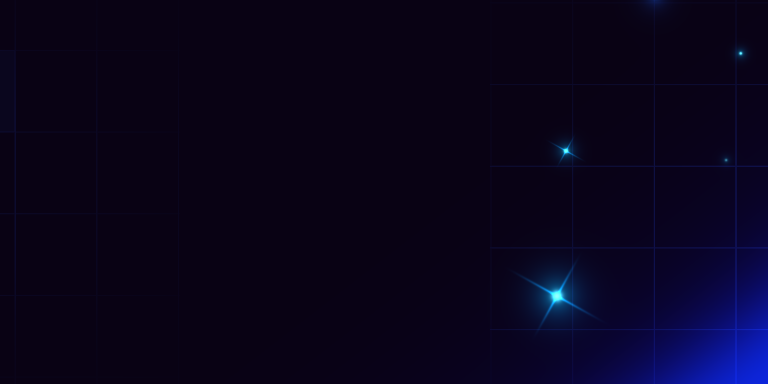
A Shadertoy shader for this background:

```glsl
// Night backdrop: two faint grids at the sides, a blue glow in the lower
// right corner and a few cyan stars with tilted rays. Everything is built
// from distances, in units of the canvas height (x from 0 to 2).

#define GRID_STEP 0.2127
#define LINE_WIDTH 0.0026
#define LEFT_EDGE 0.4665
#define RIGHT_EDGE 1.2786
#define RAY_TILT -0.507
#define GLOW_WIDTH 0.20
#define GLOW_TAIL 0.45

const vec3 NIGHT = vec3(0.034, 0.008, 0.077);
const vec3 LINE_BLUE = vec3(0.08, 0.20, 0.60);
const vec3 CORE_CYAN = vec3(0.55, 1.00, 0.95);
const vec3 HALO_TEAL = vec3(0.00, 0.72, 0.82);
const vec3 RAY_BLUE = vec3(0.00, 0.55, 0.85);

// Centre x, centre y, size, brightness
const vec4 STARS[4] = vec4[4](
    vec4(1.4505, 0.229, 1.00, 1.00),
    vec4(1.4740, 0.607, 0.40, 0.85),
    vec4(1.9290, 0.861, 0.24, 0.75),
    vec4(1.8910, 0.583, 0.22, 0.35));

// Smooth step up at an edge, one pixel wide
float edge(float d, float pixel) {
    return clamp(d / pixel + 0.5, 0.0, 1.0);
}

// Coverage of the vertical (x) and horizontal (y) grid lines
vec2 gridLines(vec2 p, vec2 origin, float pixel) {
    vec2 d = abs(fract((p - origin) / GRID_STEP + 0.5) - 0.5) * GRID_STEP;
    return clamp((0.5 * LINE_WIDTH - d) / pixel + 0.5, 0.0, 1.0);
}

vec3 leftGrid(vec2 p, float pixel) {
    vec2 lines = gridLines(p, vec2(0.0395, 0.0180), pixel);
    float across = clamp(p.x / LEFT_EDGE, 0.0, 1.0);
    float inside = edge(LEFT_EDGE + LINE_WIDTH - p.x, pixel);
    float tall = 1.0 - smoothstep(0.10, 0.50, abs(p.y - 0.52));
    float upright = lines.x * mix(0.34, 0.07, sqrt(across)) * (0.25 + 0.75 * tall);
    float level = lines.y * 0.15 * (1.0 - 0.75 * across) * (0.3 + 0.7 * tall);

    // One softly filled cell at the border
    float cell = edge(0.0395 - p.x, pixel) * edge(p.y - 0.656, pixel)
               * edge(0.869 - p.y, pixel);
    return LINE_BLUE * inside * (max(upright, level) + 0.07 * cell);
}

vec3 rightGrid(vec2 p, float pixel) {
    vec2 lines = gridLines(p, vec2(RIGHT_EDGE, 0.1417), pixel);
    float across = clamp((p.x - RIGHT_EDGE) / (2.0 - RIGHT_EDGE), 0.0, 1.0);
    float inside = edge(p.x - RIGHT_EDGE + LINE_WIDTH, pixel);
    float tall = 1.0 - smoothstep(0.12, 0.55, abs(p.y - 0.42));
    float upright = lines.x * mix(0.09, 0.48, across) * (0.35 + 0.65 * tall);
    float level = lines.y * mix(0.22, 0.36, across) * (0.25 + 0.75 * tall);
    return LINE_BLUE * inside * max(upright, level);
}

// Broad diagonal light, measured from the lower right corner
vec3 cornerGlow(vec2 p) {
    float s = max(dot(p - vec2(2.0, 0.0), vec2(-0.61, 0.79)), 0.0);
    float bright = 0.64 * exp(-pow(s / GLOW_WIDTH, 2.0));
    float tail = 0.14 * exp(-pow(s / GLOW_TAIL, 2.0));
    float blue = bright + tail;
    return vec3(0.02 * blue, 0.20 * pow(blue, 1.5), blue);
}

// Thin ray along u that tapers to its tip
float ray(vec2 uv, float reach, float width) {
    float taper = max(1.0 - abs(uv.x) / reach, 0.0);
    return taper * taper * exp(-pow(uv.y / width, 2.0));
}

vec3 star(vec2 p, vec4 data, float pixel) {
    vec2 q = p - data.xy;
    float size = data.z;
    float r = length(q);
    float c = cos(RAY_TILT), s = sin(RAY_TILT);
    vec2 uv = vec2(c * q.x + s * q.y, c * q.y - s * q.x);
    float width = max(0.0032 * sqrt(size), 0.6 * pixel);

    float core = exp(-pow(r / (0.0115 * size + 0.001), 2.0));
    float halo = 0.75 * exp(-r / (0.028 * size));
    float haze = 0.10 * exp(-pow(r / (0.085 * size), 2.0));
    float rays = ray(uv, 0.165 * size, width) + ray(uv.yx, 0.14 * size, width);
    rays *= smoothstep(0.24, 0.40, size);
    return data.w * (CORE_CYAN * core + HALO_TEAL * halo
                     + RAY_BLUE * 0.85 * rays + vec3(0.0, 0.45, 1.0) * haze);
}

void mainImage(out vec4 fragColor, in vec2 fragCoord) {
    float pixel = 1.0 / iResolution.y;
    vec2 p = fragCoord * pixel;

    vec3 color = NIGHT + cornerGlow(p);
    color += leftGrid(p, pixel) + rightGrid(p, pixel);

    for (int i = 0; i < 4; i++) {
        color += star(p, STARS[i], pixel);
    }

    // Dim blue halo that peeks in at the top
    float topHalo = exp(-length(p - vec2(1.706, 1.008)) / 0.022);
    color += vec3(0.03, 0.16, 0.38) * topHalo;

    fragColor = vec4(clamp(color, 0.0, 1.0), 1.0);
}
```
